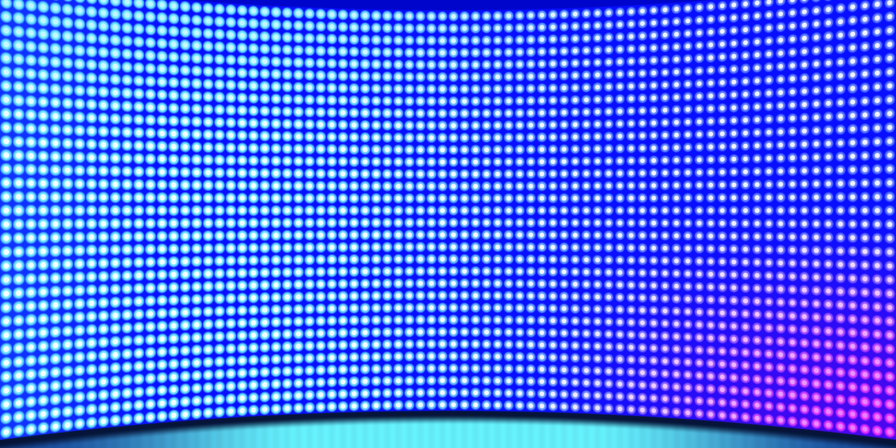
Give the GLSL for this background, as a WebGL 2 fragment shader.

```glsl
#version 300 es
precision highp float;

uniform vec2 u_resolution;
out vec4 fragColor;

#define COLUMNS 78.0
#define ROWS 33.0
#define PANEL_MIDDLE 0.53
#define PANEL_HALF_HEIGHT 0.447
#define EDGE_FLARE 0.145
#define COLUMN_SPREAD 0.04
#define HALO_RADIUS 0.50
#define CORE_RADIUS 0.28
#define LAMP_VARIATION 0.05

const vec3 DEEP_BLUE = vec3(0.03, 0.06, 1.0);
const vec3 TOP_BLUE = vec3(0.0, 0.02, 0.80);
const vec3 CYAN = vec3(0.42, 0.90, 1.0);
const vec3 PERIWINKLE = vec3(0.38, 0.50, 1.0);
const vec3 ICE = vec3(0.96, 1.0, 1.0);
const vec3 LAVENDER = vec3(0.95, 0.95, 1.0);
const vec3 MAGENTA = vec3(0.92, 0.18, 1.0);
const vec3 VIOLET = vec3(0.36, 0.02, 0.92);
const vec3 RIM_NAVY = vec3(0.02, 0.08, 0.22);
const vec3 FLOOR_CYAN = vec3(0.40, 0.95, 1.0);
const vec3 FLOOR_BLUE = vec3(0.10, 0.30, 0.62);

vec2 hashGradient(vec2 cell) {
    float angle = 6.2832 * fract(sin(dot(cell, vec2(127.1, 311.7))) * 43758.5);
    return vec2(cos(angle), sin(angle));
}

float gradientNoise(vec2 p) {
    vec2 i = floor(p), f = fract(p);
    vec2 w = f * f * f * (f * (f * 6.0 - 15.0) + 10.0);
    vec2 e = vec2(0.0, 1.0);
    float low = mix(dot(hashGradient(i), f),
                    dot(hashGradient(i + e.yx), f - e.yx), w.x);
    float high = mix(dot(hashGradient(i + e.xy), f - e.xy),
                     dot(hashGradient(i + e.yy), f - e.yy), w.x);
    return mix(low, high, w.y);
}

// Round lamps with a small pale core and a wide coloured halo
vec3 lampWall(vec2 grid, vec2 cellSize, vec2 uv) {
    vec2 id = floor(grid);
    vec2 roundness = cellSize / sqrt(cellSize.x * cellSize.y);
    float dist = length((fract(grid) - 0.5) * roundness);
    float right = smoothstep(0.25, 0.85, uv.x);
    float magenta = smoothstep(0.55, 1.0, uv.x) * (1.0 - smoothstep(0.02, 0.58, uv.y));
    float top = smoothstep(0.65, 1.0, uv.y);
    float size = mix(1.08, 0.95, right)
               * (1.0 + LAMP_VARIATION * gradientNoise(id * 0.73));

    vec3 gap = mix(DEEP_BLUE, vec3(0.06, 0.20, 1.0), 1.0 - smoothstep(0.0, 0.2, uv.x));
    gap = mix(gap, VIOLET, 0.8 * magenta);
    vec3 halo = mix(mix(CYAN, PERIWINKLE, right), MAGENTA, magenta);
    vec3 core = mix(mix(ICE, LAVENDER, right), MAGENTA + vec3(0.0, 0.30, 0.0), magenta);
    core = mix(core, vec3(0.60, 0.94, 1.0), 0.6 * top * (1.0 - right));

    float haloMask = 1.0 - smoothstep(0.53, 1.0, dist / (HALO_RADIUS * size));
    float coreMask = 1.0 - smoothstep(0.48, 1.0, dist / (CORE_RADIUS * size));
    return mix(mix(gap, halo, haloMask), core, coreMask);
}

// Dark rim and the glowing reflection below the wall
vec3 glossyFloor(float depth, float x, float column) {
    float glow = smoothstep(0.008, 0.032, depth);
    float centre = 1.0 - smoothstep(0.30, 0.95, abs(x));
    float ripple = 0.98 + 0.02 * cos(6.2832 * column);
    vec3 lit = mix(FLOOR_BLUE, FLOOR_CYAN, centre) * ripple;
    return mix(RIM_NAVY, lit, glow);
}

void main() {
    vec2 uv = gl_FragCoord.xy / u_resolution;
    float x = uv.x * 2.0 - 1.0;
    float pixel = 1.0 / u_resolution.y;
    float aspect = u_resolution.x / u_resolution.y;

    // Concave wall: taller cells and wider columns toward both sides
    float halfHeight = PANEL_HALF_HEIGHT * (1.0 + EDGE_FLARE * x * x);
    float offset = uv.y - PANEL_MIDDLE;
    float across = x * (1.0 - COLUMN_SPREAD * x * x) / (1.0 - COLUMN_SPREAD);
    float stretch = (1.0 - COLUMN_SPREAD) / (1.0 - 3.0 * COLUMN_SPREAD * x * x);
    vec2 grid = (vec2(across, offset / halfHeight) * 0.5 + 0.5) * vec2(COLUMNS, ROWS);
    vec2 cellSize = vec2(aspect * stretch / COLUMNS, 2.0 * halfHeight / ROWS);

    vec3 color = lampWall(grid, cellSize, uv);
    float above = smoothstep(-pixel, pixel, offset - halfHeight);
    float below = smoothstep(-pixel, pixel, -offset - halfHeight);
    color = mix(color, TOP_BLUE, above);
    color = mix(color, glossyFloor(-offset - halfHeight, x, grid.x), below);

    fragColor = vec4(color, 1.0);
}
```
